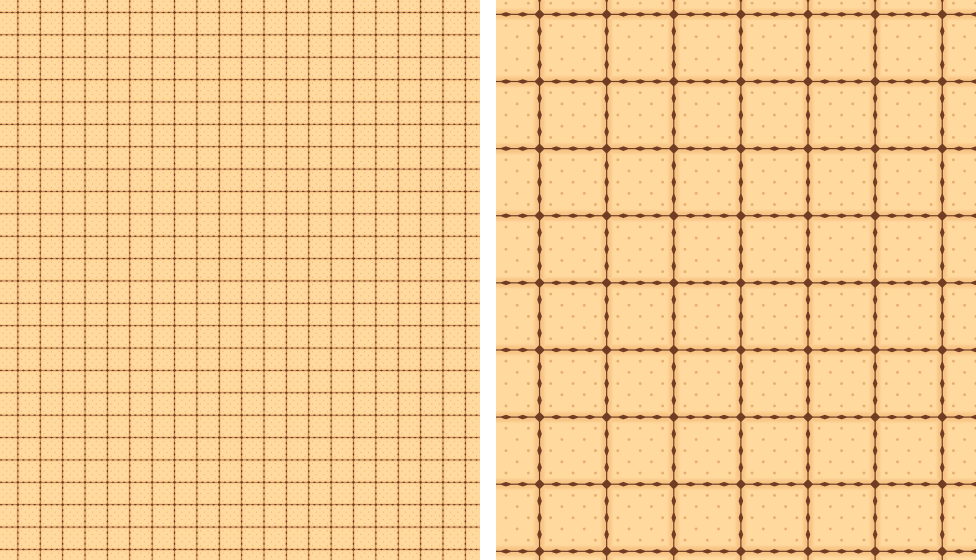
Left, the full canvas; right, a detail of the centre.
A WebGL 2 fragment shader for this pattern:

```glsl
#version 300 es
precision highp float;

uniform vec2 u_resolution;
out vec4 outColor;

// Layout, in cells; the canvas height spans ROWS cells
const float ROWS = 25.03;
const vec2 GRID_OFFSET = vec2(0.80, 0.4725);
const float BEADS_PER_SIDE = 4.0;
const float DOT_STEPS = 6.0;

// Sizes, as fractions of one cell
const float THREAD_HALF = 0.009;
const float BEAD_HALF = 0.034;
const float BEAD_REACH = 0.30;   // fraction of the bead spacing
const float KNOT_RADIUS = 0.078;
const float DOT_RADIUS = 0.021;
const float SHADE_START = 0.03;
const float SHADE_END = 0.11;

const vec3 BISCUIT = vec3(1.00, 0.85, 0.62);
const vec3 TOASTED_EDGE = vec3(0.97, 0.77, 0.52);
const vec3 DOT_COLOR = vec3(0.91, 0.68, 0.44);
const vec3 SEAM_COLOR = vec3(0.44, 0.24, 0.14);

// Share of a pixel covered by a band of the given half width
float bandCoverage(float offset, float halfWidth, float pixel) {
    float lo = max(-halfWidth, offset - 0.5 * pixel);
    float hi = min(halfWidth, offset + 0.5 * pixel);
    return clamp((hi - lo) / pixel, 0.0, 1.0);
}

float shapeCoverage(float dist, float pixel) {
    return clamp(0.5 - dist / pixel, 0.0, 1.0);
}

// Thin seam that swells into pointed beads along its length
float beadedSeam(float across, float along, float pixel) {
    float t = along * BEADS_PER_SIDE;
    float swell = max(0.0, 1.0 - abs(t - round(t)) / BEAD_REACH);
    float halfWidth = mix(THREAD_HALF, BEAD_HALF, swell);
    return bandCoverage(across, halfWidth, pixel);
}

// Staggered pinholes, left out along the seams
float pinholes(vec2 cell, float pixel) {
    vec2 g = cell * DOT_STEPS;
    vec2 id = round(g);
    vec2 wrapped = mod(id, DOT_STEPS);
    float staggered = 1.0 - mod(id.x + id.y, 2.0);
    float inside = step(0.5, min(wrapped.x, wrapped.y));
    float dist = length(g - id) / DOT_STEPS - DOT_RADIUS;
    return staggered * inside * shapeCoverage(dist, pixel);
}

void main() {
    float pixel = ROWS / u_resolution.y;
    vec2 p = gl_FragCoord.xy * pixel - GRID_OFFSET;
    vec2 seam = p - round(p);   // signed offset from the nearest seams
    vec2 d = abs(seam);

    // Biscuit face, darker toward its edges
    float face = smoothstep(SHADE_START, SHADE_END, min(d.x, d.y));
    vec3 color = mix(TOASTED_EDGE, BISCUIT, face);
    color = mix(color, DOT_COLOR, pinholes(fract(p), pixel));

    // Beaded seams and the diamond knots where they cross
    float ink = max(beadedSeam(seam.x, p.y, pixel), beadedSeam(seam.y, p.x, pixel));
    float knot = (d.x + d.y - KNOT_RADIUS) * 0.7071;
    ink = max(ink, shapeCoverage(knot, pixel));
    color = mix(color, SEAM_COLOR, ink);

    outColor = vec4(color, 1.0);
}
```
